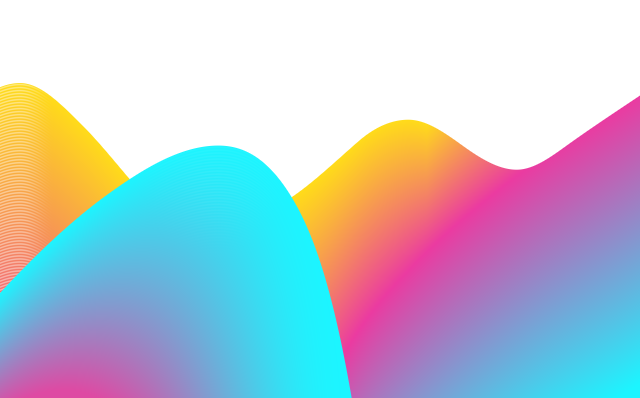
Reproduce this background procedurally as a WebGL 1 fragment shader.

```glsl
precision highp float;
// Layered gradient waves: a cyan dome in front of a yellow, pink and cyan ridge on white.

uniform vec2 u_resolution;

// Canvas units: width is 1, height is ASPECT
const float ASPECT = 0.622;

// Colours
const vec3 WHITE = vec3(1.0);
const vec3 YELLOW = vec3(1.0, 0.86, 0.10);
const vec3 PINK = vec3(0.92, 0.23, 0.63);
const vec3 CYAN = vec3(0.11, 0.96, 1.0);
const vec3 DOME_CORE = vec3(0.87, 0.29, 0.64);

// Gradient extents
const float MIN_WARM_DEPTH = 0.20;
const float COOL_DEPTH = 0.45;
const float DOME_RATE = 5.5;
const float DOME_FALLOFF = 1.6;
const float DOME_FOOT = 0.5495;

// Fine contour lines
const float LINE_SPACING = 0.0047;
const float LINE_STRENGTH = 0.42;
const float LINE_FADE = 0.085;
const float CREST_STRENGTH = 0.06;

// Cubic between two knots, each holding x, height and slope
float arc(float x, vec3 a, vec3 b) {
  float w = b.x - a.x;
  float t = (x - a.x) / w;
  float s = 1.0 - t;
  return s * s * ((1.0 + 2.0 * t) * a.y + t * w * a.z)
       + t * t * ((3.0 - 2.0 * t) * b.y - s * w * b.z);
}

// Top edge of the rear ridge
float ridgeHeight(float x) {
  vec3 leftPeak = vec3(0.0313, 0.4922, 0.0);
  vec3 leftSlope = vec3(0.1302, 0.4245, -1.0);
  vec3 valley = vec3(0.3255, 0.2513, 0.0);
  vec3 rise = vec3(0.4557, 0.3138, 0.68);
  vec3 shoulder = vec3(0.5599, 0.4010, 0.87);
  vec3 rightPeak = vec3(0.6380, 0.4349, 0.0);
  vec3 fall = vec3(0.7227, 0.3945, -0.72);
  vec3 dip = vec3(0.8073, 0.3568, 0.0);
  vec3 climb = vec3(0.8854, 0.3945, 0.72);
  if (x < leftPeak.x) return arc(x, vec3(0.0, 0.4857, 0.4), leftPeak);
  if (x < leftSlope.x) return arc(x, leftPeak, leftSlope);
  if (x < valley.x) return arc(x, leftSlope, valley);
  if (x < rise.x) return arc(x, valley, rise);
  if (x < shoulder.x) return arc(x, rise, shoulder);
  if (x < rightPeak.x) return arc(x, shoulder, rightPeak);
  if (x < fall.x) return arc(x, rightPeak, fall);
  if (x < dip.x) return arc(x, fall, dip);
  if (x < climb.x) return arc(x, dip, climb);
  return arc(x, climb, vec3(1.0, 0.4727, 0.67));
}

// Curve inside the ridge where the colour is pure pink
float pinkHeight(float x) {
  vec3 low = vec3(0.4557, -0.0807, 1.6);
  vec3 foot = vec3(0.5339, 0.0625, 1.8);
  vec3 middle = vec3(0.6380, 0.1992, 1.05);
  vec3 meet = vec3(0.8203, 0.3568, 0.74);
  if (x < low.x) return arc(x, vec3(0.0, 0.004, 0.0), low);
  if (x < foot.x) return arc(x, low, foot);
  if (x < middle.x) return arc(x, foot, middle);
  if (x < meet.x) return arc(x, middle, meet);
  return arc(x, meet, vec3(1.0, 0.4727, 0.67));
}

// Top edge of the front dome, falling on past its foot
float domeHeight(float x) {
  vec3 flank = vec3(0.1693, 0.3190, 0.72);
  vec3 crest = vec3(0.3411, 0.3945, 0.0);
  vec3 drop = vec3(0.4557, 0.3138, -1.65);
  if (x < flank.x) return arc(x, vec3(0.0, 0.1641, 1.08), flank);
  if (x < crest.x) return arc(x, flank, crest);
  if (x < drop.x) return arc(x, crest, drop);
  return arc(x, drop, vec3(DOME_FOOT, 0.0, -5.8));
}

// Smooth coverage below an edge, from vertical depth and edge slope
float coverage(float depth, float slope, float pixel) {
  return clamp(depth / (pixel * sqrt(1.0 + slope * slope)) + 0.5, 0.0, 1.0);
}

float contour(float depth) {
  return 0.5 - 0.5 * cos(6.28318 * depth / LINE_SPACING);
}

void main() {
  vec2 p = gl_FragCoord.xy / u_resolution * vec2(1.0, ASPECT);
  float pixel = 1.0 / u_resolution.x;

  // Rear ridge: yellow above the pink curve, cyan below it
  float ridge = ridgeHeight(p.x);
  float ridgeDepth = ridge - p.y;
  float pink = pinkHeight(p.x);
  float warm = clamp((p.y - pink) / max(ridge - pink, MIN_WARM_DEPTH), 0.0, 1.0);
  float cool = clamp((pink - p.y) / COOL_DEPTH, 0.0, 1.0);
  vec3 ridgeColor = mix(mix(PINK, YELLOW, warm), CYAN, cool);
  float leftFade = 1.0 - smoothstep(0.03, LINE_FADE, p.x);
  ridgeColor = mix(ridgeColor, WHITE, LINE_STRENGTH * leftFade * contour(ridgeDepth));
  float ridgeSlope = (ridgeHeight(p.x + pixel) - ridge) / pixel;
  vec3 color = mix(WHITE, ridgeColor, coverage(ridgeDepth, ridgeSlope, pixel));

  // Front dome: cyan rim fading to a pink core at the lower left
  float dome = domeHeight(p.x);
  float domeDepth = dome - p.y;
  float inward = pow(max(1.0 - p.x / DOME_FOOT, 0.0), DOME_FALLOFF);
  vec3 domeColor = mix(CYAN, DOME_CORE, clamp(domeDepth * DOME_RATE * inward, 0.0, 1.0));
  float crestGlow = 1.0 - smoothstep(0.0, 0.13, distance(p, vec2(0.33, 0.34)));
  domeColor = mix(domeColor, WHITE, CREST_STRENGTH * crestGlow * contour(domeDepth));
  float domeSlope = (domeHeight(p.x + pixel) - dome) / pixel;
  color = mix(color, domeColor, coverage(domeDepth, domeSlope, pixel));

  gl_FragColor = vec4(color, 1.0);
}
```
